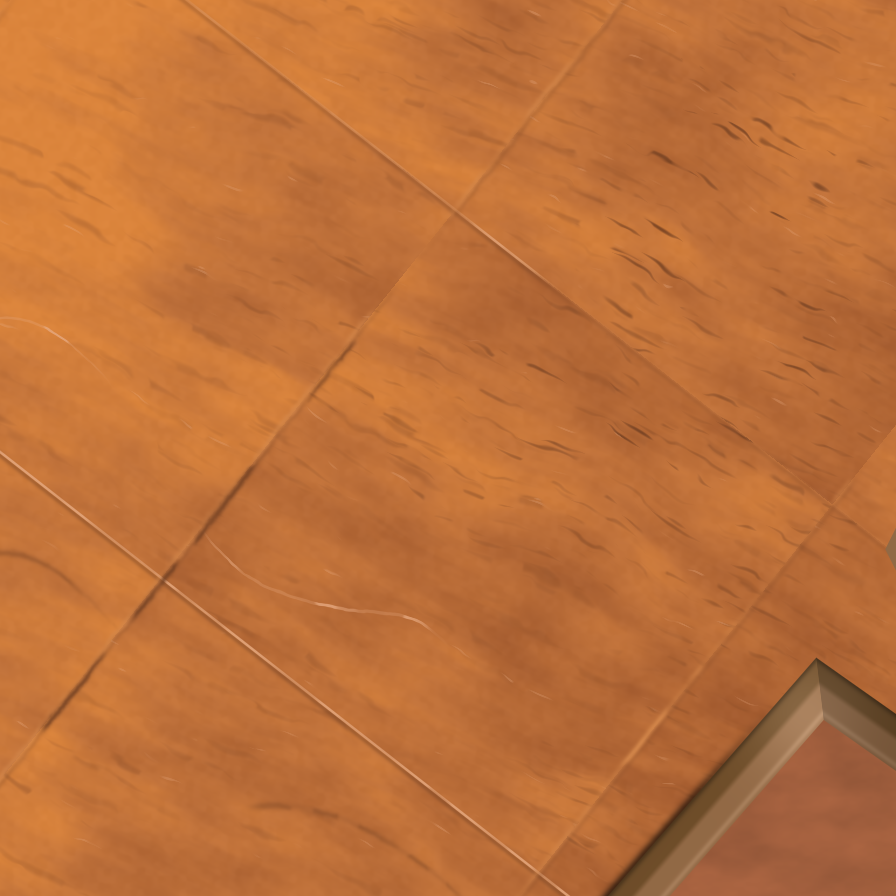
This texture is drawn by a WebGL 1 fragment shader. Its source:

```glsl
precision highp float;
// Warm slate floor: square tiles on a slanted lattice with worn joints, fissures
// and pale veins, and the corner of a metal frame at the lower right.
// Smoothed cellular noise makes the stone; ragged cell dashes the fissures.
uniform vec2 u_resolution;

const vec2 ORIGIN = vec2(0.508, 0.766);
const vec2 TILE_U = vec2(0.421, -0.329);   // one tile down to the right
const vec2 TILE_V = vec2(-0.328, -0.411);  // one tile down to the left
const float TILE_SIZE = 0.53;
const float JOINT_HALF = 0.0014;
const float GRAIN_ANGLE = -0.44;
const vec2 FRAME_CORNER = vec2(0.911, 0.266);
const float FRAME_WIDTH = 0.052;
const vec3 RUST = vec3(0.65, 0.365, 0.19);
const vec3 CLAY = vec3(0.76, 0.45, 0.23);
const vec3 GOLD = vec3(0.86, 0.52, 0.235);
const vec3 DARK = vec3(0.43, 0.24, 0.13);
const vec3 PALE = vec3(0.90, 0.66, 0.50);
const vec3 TAN = vec3(0.84, 0.54, 0.30);
const vec3 OLIVE = vec3(0.43, 0.30, 0.16);
const vec3 METAL = vec3(0.57, 0.41, 0.27);
const vec3 PANEL = vec3(0.63, 0.37, 0.24);

float pixel;  // one pixel in canvas units

vec2 hash(vec2 c) {
  return fract(sin(vec2(dot(c, vec2(127.1, 311.7)), dot(c, vec2(269.5, 183.3)))) * 4375.85);
}

// Random cell values blended by distance to their feature points
float cells(vec2 x) {
  float sum = 0.0, total = 0.0;
  for (int j = -1; j <= 1; j++) for (int i = -1; i <= 1; i++) {
    vec2 cell = floor(x) + vec2(i, j), h = hash(cell);
    vec2 r = x - cell - 0.2 - 0.6 * h;
    float w = exp(-4.5 * dot(r, r));
    sum += w * fract(h.x * 17.3 + h.y * 5.1);
    total += w;
  }
  return sum / total;
}

float layers(vec2 x) {
  float sum = 0.0, amp = 0.533;
  for (int i = 0; i < 4; i++) {
    sum += amp * cells(x);
    x = x * 2.03 + 7.1;
    amp *= 0.5;
  }
  return sum;
}

// Short dashes with tapered ends, one per cell, many of them faint
float dashes(vec2 x) {
  float ink = 0.0;
  for (int j = -1; j <= 1; j++) for (int i = -1; i <= 1; i++) {
    vec2 cell = floor(x) + vec2(i, j), h = hash(cell), r = x - cell - h;
    float along = r.x / (0.2 + 0.6 * h.y);
    float taper = max(0.0, 1.0 - along * along);
    float body = 1.0 - smoothstep(0.1, 1.0, abs(r.y) / (0.2 * taper + 0.01));
    ink = max(ink, body * taper * pow(fract(h.x * 13.7), 2.0));
  }
  return ink;
}

float edge(float d) { return smoothstep(-pixel, pixel, d); }
float band(float d, float halfWidth) { return edge(halfWidth - abs(d)); }
float glow(float d, float width) { return exp(-d * d / (width * width)); }
float span(float x, float a, float b) {
  return smoothstep(a - 0.01, a + 0.015, x) * (1.0 - smoothstep(b - 0.06, b, x));
}

vec3 stone(vec2 p, vec2 tile) {
  vec2 seed = hash(tile + 3.0);
  float angle = GRAIN_ANGLE + 0.15 * (seed.x - 0.5), c = cos(angle), s = sin(angle);
  vec2 q = vec2(c * p.x + s * p.y, c * p.y - s * p.x) + seed * 3.0;
  q.y += 0.03 * (cells(p * 6.0 + seed * 9.0) - 0.5);
  float cloud = layers(p * 5.0 + seed * 11.0) - 0.5;
  float grain = layers(q * vec2(8.0, 30.0)) - 0.5;
  float tone = 0.45 + 0.75 * cloud + 0.6 * grain + 0.28 * (p.y - p.x);
  tone += 0.1 * (seed.y - 0.5) + 0.25 * glow(length(p - vec2(0.0, 1.0)), 0.38);
  vec3 col = mix(RUST, CLAY, clamp(tone * 2.5 - 0.25, 0.0, 1.0));
  col = mix(col, GOLD, clamp(tone * 2.5 - 1.25, 0.0, 1.0));
  // Ragged fissures gather in patches
  float patches = 0.9 * glow(length(p - vec2(0.70, 0.49)), 0.15);
  patches += 0.8 * glow(length(p - vec2(0.84, 0.74)), 0.17);
  patches += 0.4 * smoothstep(0.5, 0.8, cells(p * 5.0 + 4.0));
  q.y += 0.007 * (cells(q * vec2(45.0, 60.0)) - 0.5);
  float broken = smoothstep(0.25, 0.6, cells(q * vec2(50.0, 90.0) + 8.0));
  float cracks = min(patches, 1.0) * dashes(q * vec2(16.0, 62.0));
  col = mix(col, DARK, 0.85 * broken * cracks);
  col = mix(col, RUST * 0.85, 0.4 * broken * dashes(q * vec2(8.0, 30.0) + 5.0));
  float chips = smoothstep(0.6, 0.95, dashes(q * vec2(22.0, 60.0) + 31.0));
  return mix(col, PALE, 0.3 * chips * broken) + 0.02 * (cells(p * 130.0) - 0.5);
}

vec3 veins(vec3 col, vec2 p) {
  float y = p.y + 0.007 * (layers(p * 30.0) - 0.5);
  float bend = y - 0.31 - 0.094 * exp(3.2 - 14.0 * p.x) + 9.0 * pow(max(p.x - 0.44, 0.0), 2.0);
  float arc = y + 5.0 * p.x * p.x;
  float low = y - 0.10 + 2.2 * pow(abs(p.x - 0.3), 2.0);
  float wear = 0.35 + 0.65 * smoothstep(0.3, 0.6, cells(p * 40.0));
  float dark = glow(arc - 0.382, 0.004) * span(p.x, -0.1, 0.15);
  dark += glow(low, 0.004) * span(p.x, 0.28, 0.54);
  float pale = band(bend, 0.0017) * span(p.x, 0.228, 0.51);
  pale += band(arc - 0.646, 0.0014) * span(p.x, -0.1, 0.13);
  return mix(mix(col, DARK, 0.35 * wear * dark), PALE, 0.8 * wear * pale);
}

vec3 joints(vec3 col, vec2 p, vec2 t) {
  vec2 line = floor(t + 0.5), d = (t - line) * TILE_SIZE;
  float wear = smoothstep(0.25, 0.7, cells(p * 32.0));
  // Thin polished joints running down to the right
  float upper = mix(0.5, 0.12, smoothstep(0.2, 0.3, t.x)) + 0.35 * glow(t.x - 0.12, 0.1);
  float shine = line.y > 0.5 ? 0.9 : upper;
  col = mix(col, DARK, (0.12 + 0.3 * shine) * glow(d.y - 0.003, 0.003));
  col = mix(col, mix(TAN, PALE, shine), shine * (0.65 + 0.35 * wear) * band(d.y, JOINT_HALF));
  // Rough, broken joints running down to the left
  float first = 1.0 - step(0.5, line.x);
  float x = d.x + (0.001 + 0.004 * first) * (layers(p * 50.0) - 0.5);
  float faded = 0.15 + 0.85 * smoothstep(0.06, 0.22, abs(t.y - 0.14));
  float keep = mix(smoothstep(-0.08, -0.05, t.y), faded, first);
  float lit = mix(0.35 + 0.5 * glow(t.y - 0.65, 0.2), 0.55, first);
  float shade = mix(0.15, 0.2 + 0.6 * wear * smoothstep(0.1, 0.5, t.y), first);
  col = mix(col, DARK, keep * shade * glow(x - 0.003, 0.0035));
  return mix(col, TAN, keep * lit * (1.0 - 0.6 * wear) * glow(x + 0.001, 0.0035));
}

vec3 frame(vec3 col, vec2 p) {
  vec2 r = p - FRAME_CORNER;
  float left = dot(r, vec2(0.753, -0.658)), right = dot(r, vec2(-0.577, -0.817));
  float depth = min(left, right), u = depth / FRAME_WIDTH;
  col *= 1.0 - 0.6 * glow(depth, 0.006) * smoothstep(0.05, 0.25, right);
  vec3 metal = mix(OLIVE, METAL, smoothstep(0.35, 0.5, u));
  metal += 0.1 * glow(length(r + vec2(0.01, 0.06)), 0.07) + 0.08 * glow(u - 0.9, 0.06);
  metal *= (1.0 - 0.3 * glow(u, 0.08)) * mix(0.8, 1.0, edge(right - left));
  vec3 panel = PANEL * (0.88 + 0.24 * layers(p * vec2(14.0, 25.0)));
  col = mix(col, mix(metal, panel, edge(depth - FRAME_WIDTH)), edge(depth));
  // Tip of a second frame at the right edge
  return mix(col, METAL, edge(p.x - 0.988 - 0.5 * abs(p.y - 0.387)));
}

void main() {
  float side = min(u_resolution.x, u_resolution.y);
  pixel = 0.7 / side;
  vec2 p = gl_FragCoord.xy / side, r = p - ORIGIN;
  float det = TILE_U.x * TILE_V.y - TILE_V.x * TILE_U.y;
  vec2 t = vec2(r.x * TILE_V.y - r.y * TILE_V.x, TILE_U.x * r.y - TILE_U.y * r.x) / det;
  vec3 col = joints(veins(stone(p, floor(t)), p), p, t);
  gl_FragColor = vec4(frame(col, p), 1.0);
}
```
